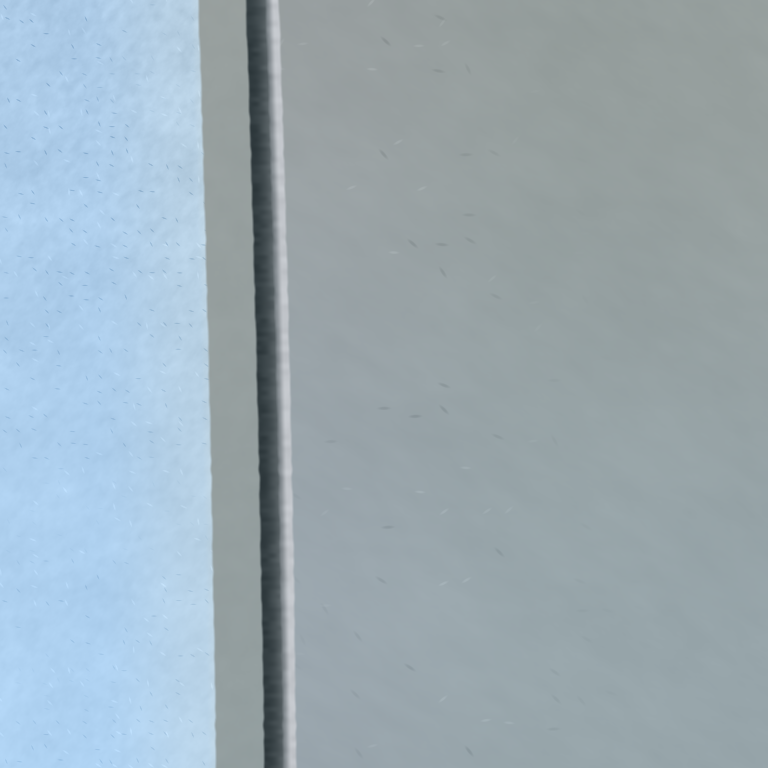
Reproduce this texture procedurally as a Shadertoy shader.

```glsl
// Pale blue panel beside a grey wall, split by a dark groove with a bright lip.

// Edge positions: x at the top, x at the bottom
const vec2 PANEL_EDGE  = vec2(0.258, 0.281);
const vec2 GROOVE_EDGE = vec2(0.320, 0.344);
const vec2 LIP_EDGE    = vec2(0.346, 0.369);
const vec2 WALL_EDGE   = vec2(0.363, 0.386);
const float EDGE_BOW   = 0.003;
const float EDGE_SOFT  = 0.0022;

const vec3 PANEL_TOP    = vec3(0.675, 0.795, 0.905);
const vec3 PANEL_BOTTOM = vec3(0.685, 0.825, 0.950);
const vec3 PANEL_RIM    = vec3(0.750, 0.830, 0.880);
const vec3 STRIP_TOP    = vec3(0.595, 0.625, 0.620);
const vec3 STRIP_BOTTOM = vec3(0.575, 0.620, 0.625);
const vec3 GROOVE_DARK  = vec3(0.190, 0.230, 0.245);
const vec3 GROOVE_LIGHT = vec3(0.360, 0.395, 0.410);
const vec3 LIP_SHADE    = vec3(0.480, 0.510, 0.530);
const vec3 LIP_BRIGHT   = vec3(0.760, 0.775, 0.795);
const vec3 WALL_TOP     = vec3(0.585, 0.620, 0.615);
const vec3 WALL_BOTTOM  = vec3(0.595, 0.650, 0.670);
const vec3 WALL_LEFT    = vec3(0.012, 0.004, 0.014);

const float PANEL_GRAIN = 0.075;
const float WALL_GRAIN  = 0.022;
const float FLECK_DEPTH = 0.075;

float hash(vec2 p) {
    vec3 q = fract(vec3(p.xyx) * 0.1031);
    q += dot(q, q.yzx + 33.33);
    return fract((q.x + q.y) * q.z);
}

float noise(vec2 p) {
    vec2 i = floor(p), f = fract(p);
    f = f * f * (3.0 - 2.0 * f);
    return mix(mix(hash(i), hash(i + vec2(1, 0)), f.x),
               mix(hash(i + vec2(0, 1)), hash(i + vec2(1, 1)), f.x), f.y);
}

float fbm(vec2 p) {
    float sum = 0.0, amp = 0.5;
    for (int i = 0; i < 4; i++) {
        sum += amp * noise(p);
        p = mat2(1.6, 1.2, -1.2, 1.6) * p + 7.3;
        amp *= 0.5;
    }
    return sum / 0.9375;
}

mat2 rotate(float a) {
    return mat2(cos(a), sin(a), -sin(a), cos(a));
}

// Sparse short strokes, one at most per cell
float flecks(vec2 p, float cells, float density, float slant) {
    vec2 cell = floor(p * cells);
    vec2 center = 0.35 + 0.3 * vec2(hash(cell + 3.1), hash(cell + 17.7));
    vec2 d = fract(p * cells) - center;
    d = rotate(slant + 1.2 * (hash(cell + 41.3) - 0.5)) * d;
    float stroke = 1.0 - smoothstep(0.2, 1.0, length(d / vec2(0.30, 0.085)));
    return stroke * step(hash(cell + 29.9), density);
}

float edgeX(vec2 ends, float t) {
    return mix(ends.x, ends.y, t) + EDGE_BOW * 4.0 * t * (1.0 - t);
}

float pastEdge(float x, float edge, float soft) {
    return smoothstep(-soft, soft, x - edge);
}

vec3 panelColor(vec2 p, float t, float edge) {
    vec3 col = mix(PANEL_TOP, PANEL_BOTTOM, t);
    col = mix(col, PANEL_RIM, 0.6 * smoothstep(0.16, 0.0, edge - p.x));
    col = mix(col, PANEL_RIM, 0.6 * smoothstep(0.012, 0.0, edge - p.x));
    float rough = mix(1.0, 0.55, smoothstep(0.1, 0.7, t));
    col += PANEL_GRAIN * rough * (fbm(rotate(0.7) * p * vec2(110.0, 75.0)) - 0.5);
    col += 0.05 * (fbm(p * 14.0 + 5.0) - 0.5);
    float patchy = smoothstep(0.35, 0.65, noise(p * 9.0 + 2.0));
    col -= FLECK_DEPTH * rough * (0.4 + patchy) * flecks(p, 58.0, 0.35, 0.6) * vec3(1.2, 1.0, 0.8);
    return col + 0.04 * flecks(p + 0.37, 47.0, 0.22, 0.9);
}

vec3 wallColor(vec2 p, float t) {
    vec3 col = mix(WALL_TOP, WALL_BOTTOM, smoothstep(0.0, 0.85, t + 0.12 * (0.5 - p.x)));
    col += WALL_LEFT * smoothstep(0.75, 0.38, p.x);
    vec2 grain = rotate(0.55) * p;
    col += WALL_GRAIN * (fbm(grain * vec2(22.0, 50.0)) - 0.5);
    col += 0.028 * (fbm(p * 5.0 + 11.0) - 0.5);
    // Scuffs gather in a loose diagonal band
    float band = exp(-pow((p.x - 0.48 - 0.12 * t) / 0.16, 2.0));
    col -= 0.055 * band * flecks(p, 27.0, 0.16, 0.55);
    return col + 0.04 * band * flecks(p + 0.53, 33.0, 0.10, -0.4);
}

void mainImage(out vec4 fragColor, in vec2 fragCoord) {
    vec2 p = fragCoord / iResolution.xy;
    float t = 1.0 - p.y;
    float soft = max(EDGE_SOFT, 0.8 / iResolution.x);
    float wobble = 0.0014 * (noise(vec2(3.0, p.y * 90.0)) - 0.5);
    float panelX = edgeX(PANEL_EDGE, t) + wobble;
    float grooveX = edgeX(GROOVE_EDGE, t) + wobble;
    float lipX = edgeX(LIP_EDGE, t) + wobble;
    float wallX = edgeX(WALL_EDGE, t) - wobble;

    // Panel and the flat strip beside it
    vec3 strip = mix(STRIP_TOP, STRIP_BOTTOM, t) + 0.02 * (fbm(p * 45.0) - 0.5);
    vec3 col = mix(panelColor(p, t, panelX), strip, pastEdge(p.x, panelX, soft));

    // Groove, lip and wall
    float depth = clamp((p.x - grooveX) / (lipX - grooveX), 0.0, 1.0);
    vec3 groove = mix(GROOVE_DARK, GROOVE_LIGHT, depth * depth);
    groove += 0.05 * (noise(p * vec2(90.0, 170.0)) - 0.5);
    float rise = clamp((p.x - lipX) / (wallX - lipX), 0.0, 1.0);
    vec3 lip = mix(LIP_SHADE, LIP_BRIGHT, smoothstep(0.0, 0.65, rise));
    lip += 0.06 * (noise(p * vec2(70.0, 130.0) + 8.0) - 0.5);
    col = mix(col, groove, pastEdge(p.x, grooveX, soft));
    col = mix(col, lip, pastEdge(p.x, lipX, soft));
    col = mix(col, wallColor(p, t), pastEdge(p.x, wallX, soft));

    fragColor = vec4(clamp(col, 0.0, 1.0), 1.0);
}
```
